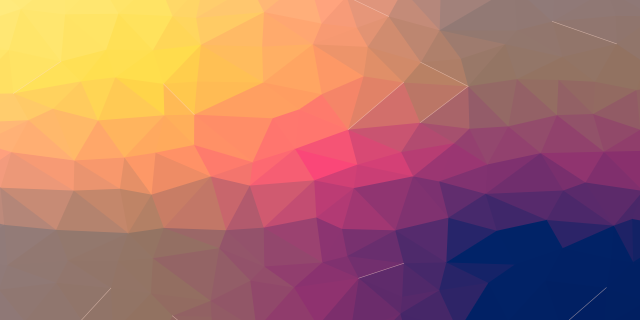
Reproduce this background procedurally as a Shadertoy shader.

```glsl
// Low-poly gradient: a jittered grid split into flat triangles.
// Each triangle takes one colour from its centroid: the same yellow-pink-navy
// ramp is read along x and down y, and both are averaged in a Lab-like space.

const mat3 RGB_TO_XYZ = mat3(0.4124, 0.2126, 0.0193,
                             0.3576, 0.7152, 0.1192,
                             0.1805, 0.0722, 0.9505);

float hash(vec2 p) {
    return fract(sin(dot(p, vec2(127.1, 311.7))) * 43758.545);
}

float cross2(vec2 a, vec2 b) {
    return a.x * b.y - a.y * b.x;
}

// Perceptual space: cube roots of XYZ, where plain averages look even
vec3 toPerceptual(vec3 rgb) {
    return pow(RGB_TO_XYZ * pow(rgb, vec3(2.2)), vec3(1.0 / 3.0));
}

vec3 toRgb(vec3 c) {
    return pow(max(inverse(RGB_TO_XYZ) * (c * c * c), 0.0), vec3(1.0 / 2.2));
}

// Five evenly spaced stops, t from 0 to 1
vec3 ramp(float t) {
    vec3 paleYellow = toPerceptual(vec3(1.0, 0.92, 0.50));
    vec3 yellow     = toPerceptual(vec3(1.0, 0.86, 0.25));
    vec3 pink       = toPerceptual(vec3(1.0, 0.28, 0.47));
    vec3 navy       = toPerceptual(vec3(0.0, 0.14, 0.41));
    vec3 deepNavy   = toPerceptual(vec3(0.0, 0.12, 0.38));
    float s = clamp(t, 0.0, 1.0) * 4.0;
    vec3 c = mix(paleYellow, yellow, clamp(s, 0.0, 1.0));
    c = mix(c, pink, clamp(s - 1.0, 0.0, 1.0));
    c = mix(c, navy, clamp(s - 2.0, 0.0, 1.0));
    return mix(c, deepNavy, clamp(s - 3.0, 0.0, 1.0));
}

// Grid to canvas units (canvas height = 1)
const vec2 CELL = vec2(0.152, 0.106);
const vec2 ORIGIN = vec2(0.05, 0.094);

vec2 vertex(vec2 id) {
    vec2 jitter = vec2(hash(id), hash(id + 37.3)) - 0.5;
    return ORIGIN + (id + 0.7 * jitter) * CELL;
}

// Signed distance to the line a-b, positive on its left
float edge(vec2 p, vec2 a, vec2 b) {
    return cross2(b - a, p - a) / length(b - a);
}

float segment(vec2 p, vec2 a, vec2 b) {
    vec2 ab = b - a;
    return length(p - a - ab * clamp(dot(p - a, ab) / dot(ab, ab), 0.0, 1.0));
}

void mainImage(out vec4 fragColor, in vec2 fragCoord) {
    float pixel = 1.0 / iResolution.y;
    float aspect = iResolution.x / iResolution.y;
    vec2 p = fragCoord * pixel;
    vec2 home = floor((p - ORIGIN) / CELL);

    vec4 total = vec4(0.0);
    float glint = 0.0;
    for (int j = -1; j <= 1; j++)
    for (int i = -1; i <= 1; i++) {
        vec2 id = home + vec2(i, j);
        vec2 a = vertex(id);
        vec2 b = vertex(id + vec2(1, 0));
        vec2 c = vertex(id + vec2(1, 1));
        vec2 d = vertex(id + vec2(0, 1));

        // Delaunay split: cut at the corners whose angles sum above 180 degrees
        float sinSum = cross2(b - a, d - a) * dot(d - c, b - c)
                     + dot(b - a, d - a) * cross2(d - c, b - c);
        bool cutAC = sinSum < 0.0;
        vec2 start = cutAC ? a : b;
        vec2 end = cutAC ? c : d;

        for (int k = 0; k < 2; k++) {
            vec2 from = k == 0 ? start : end;
            vec2 to = k == 0 ? end : start;
            vec2 tip = k == 0 ? (cutAC ? d : a) : (cutAC ? b : c);
            float dist = min(edge(p, from, to),
                             min(edge(p, to, tip), edge(p, tip, from)));
            float cover = clamp(0.5 + dist / pixel, 0.0, 1.0);
            if (cover > 0.0) {
                vec2 mid = (from + to + tip) / 3.0;
                float shift = 0.03 * (hash(id + 7.7 * float(k + 1)) - 0.5);
                vec3 tone = 0.5 * (ramp(mid.x / aspect + shift)
                                 + ramp(1.0 - mid.y + shift));
                total += vec4(toRgb(tone), 1.0) * cover;
            }
        }

        // A few diagonals catch a thin light line
        if (hash(id + 91.5) > 0.93) {
            float line = segment(p, start, end);
            glint = max(glint, 1.0 - smoothstep(0.0, 0.0012 + 0.5 * pixel, line));
        }
    }

    vec3 color = total.rgb / max(total.a, 0.001);
    fragColor = vec4(mix(color, vec3(1.0, 0.85, 0.8), 0.35 * glint), 1.0);
}
```
